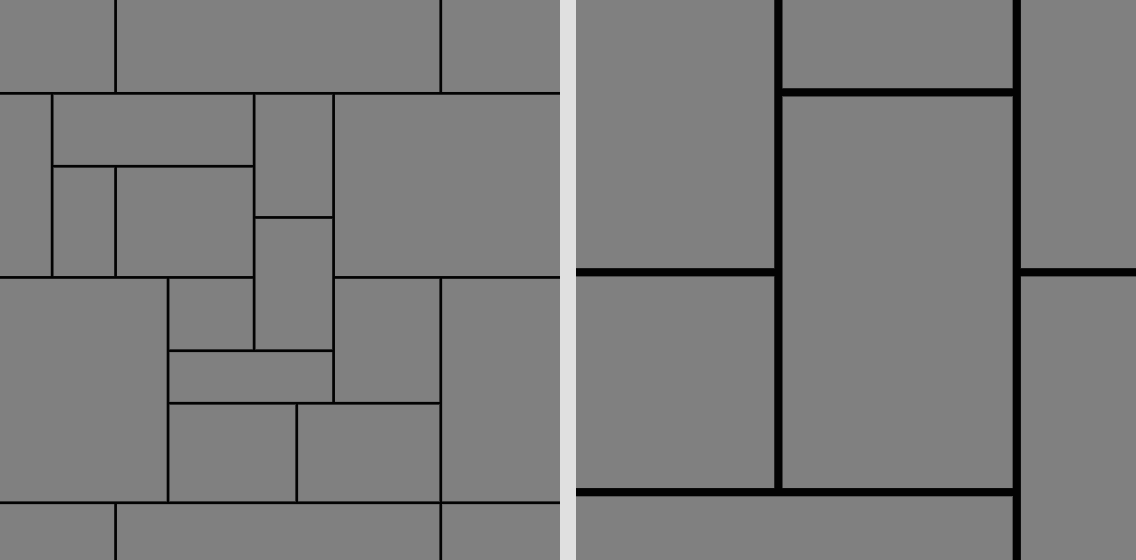
Left: the whole. Right: its middle third, enlarged.
Give the GLSL for this pattern, as a WebGL 2 fragment shader.

```glsl
#version 300 es
precision highp float;

uniform vec2 u_resolution;
out vec4 fragColor;

const vec3 PANEL_COLOR = vec3(0.5);
const vec3 LINE_COLOR = vec3(0.01);
const float REPEATS = 1.0;
const float HALF_WIDTH = 0.00245;

// Grid columns from left to right, rows from bottom to top
const float COL_A = 0.0931, COL_B = 0.2064, COL_C = 0.3001, COL_D = 0.4538;
const float COL_E = 0.5299, COL_F = 0.5957, COL_G = 0.7871;
const float ROW_A = 0.1022, ROW_B = 0.2799, ROW_C = 0.3737, ROW_D = 0.5046;
const float ROW_E = 0.6117, ROW_F = 0.7031, ROW_G = 0.8333;

// Each joint: start, end, position across; an end above 1 wraps around the tile
const int ROW_JOINTS = 7;
const vec3 rowJoints[ROW_JOINTS] = vec3[ROW_JOINTS](
    vec3(0.0, 1.0, ROW_A),
    vec3(COL_C, COL_G, ROW_B),
    vec3(COL_C, COL_F, ROW_C),
    vec3(COL_F, 1.0 + COL_D, ROW_D),
    vec3(COL_D, COL_F, ROW_E),
    vec3(COL_A, COL_D, ROW_F),
    vec3(0.0, 1.0, ROW_G));

const int COL_JOINTS = 8;
const vec3 colJoints[COL_JOINTS] = vec3[COL_JOINTS](
    vec3(ROW_D, ROW_G, COL_A),
    vec3(ROW_D, ROW_F, COL_B),
    vec3(ROW_G, 1.0 + ROW_A, COL_B),
    vec3(ROW_A, ROW_D, COL_C),
    vec3(ROW_C, ROW_G, COL_D),
    vec3(ROW_A, ROW_B, COL_E),
    vec3(ROW_B, ROW_G, COL_F),
    vec3(ROW_G, 1.0 + ROW_D, COL_G));

// Distance to a square-ended stroke running along x on a wrapping tile
float jointDistance(vec2 p, vec3 joint) {
    vec2 center = vec2(0.5 * (joint.x + joint.y), joint.z);
    vec2 offset = abs(fract(p - center + 0.5) - 0.5);
    float halfLength = 0.5 * (joint.y - joint.x);
    return max(offset.x - halfLength, offset.y) - HALF_WIDTH;
}

float patternDistance(vec2 p) {
    float d = 1.0;
    for (int i = 0; i < ROW_JOINTS; i++) d = min(d, jointDistance(p, rowJoints[i]));
    for (int i = 0; i < COL_JOINTS; i++) {
        vec3 joint = colJoints[i];
        // The right-hand column is open between its upper two ends
        if (i == COL_JOINTS - 1) joint = vec3(ROW_G, 1.0 + ROW_D, COL_G);
        d = min(d, jointDistance(p.yx, joint));
    }
    return d;
}

void main() {
    vec2 tile = fract(gl_FragCoord.xy / u_resolution * REPEATS);
    float pixel = REPEATS / min(u_resolution.x, u_resolution.y);

    // Coverage blends the joint edge over one pixel
    float coverage = clamp(0.5 - patternDistance(tile) / pixel, 0.0, 1.0);
    fragColor = vec4(mix(PANEL_COLOR, LINE_COLOR, coverage), 1.0);
}
```
